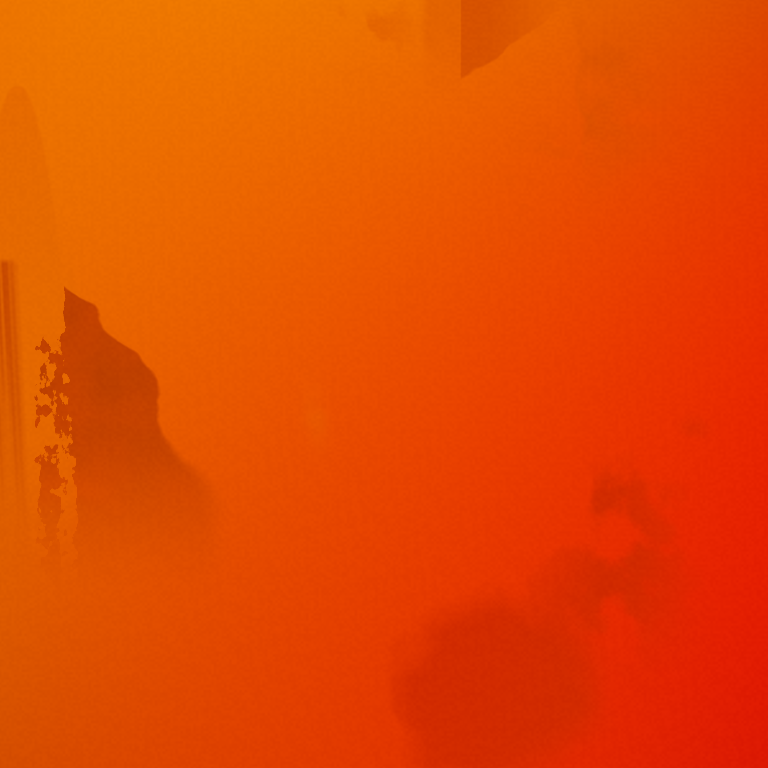
A WebGL 1 fragment shader for this background:

```glsl
precision highp float;
uniform vec2 u_resolution;

#define ROCK_COLOR vec3(0.745, 0.245, 0.0)
#define SPIRE_COLOR vec3(0.895, 0.405, 0.0)
#define PAINT_COLOR vec3(0.895, 0.41, 0.0)
#define CRAG_COLOR vec3(0.835, 0.31, 0.0)
#define STAIN_COLOR vec3(0.815, 0.165, 0.0)
#define EDGE 0.003
#define GRAIN_SCALE 300.0
#define GRAIN_AMOUNT 0.022

float hash(vec2 p) {
  return fract(sin(dot(p, vec2(127.1, 311.7))) * 43758.5453);
}

float noise(vec2 p) {
  vec2 i = floor(p), f = fract(p);
  f = f * f * (3.0 - 2.0 * f);
  return mix(mix(hash(i), hash(i + vec2(1.0, 0.0)), f.x),
             mix(hash(i + vec2(0.0, 1.0)), hash(i + 1.0), f.x), f.y);
}

float fbm(vec2 p) {
  float sum = 0.0, amp = 0.5;
  for (int i = 0; i < 5; i++) {
    sum += amp * noise(p);
    p = mat2(1.6, 1.2, -1.2, 1.6) * p + 7.3;
    amp *= 0.5;
  }
  return sum;
}

// Rises from 0 to 1 as v passes the edge
float above(float edge, float v, float soft) {
  return smoothstep(edge - soft, edge + soft, v);
}

float fall(float lo, float hi, float v) {
  return 1.0 - smoothstep(lo, hi, v);
}

// Soft elliptical spot
float spot(vec2 p, vec2 center, vec2 radius) {
  vec2 d = (p - center) / radius;
  return exp(-dot(d, d));
}

// Parabola through three colours at t = 0, 0.5 and 1
vec3 bend(vec3 a, vec3 b, vec3 c, float t) {
  return a * (1.0 - t) * (1.0 - 2.0 * t) + b * 4.0 * t * (1.0 - t) + c * t * (2.0 * t - 1.0);
}

vec3 backdrop(vec2 p) {
  vec3 low = bend(vec3(0.83, 0.30, 0.0), vec3(0.885, 0.21, 0.0), vec3(0.86, 0.095, 0.01), p.x);
  vec3 mid = bend(vec3(0.895, 0.40, 0.0), vec3(0.915, 0.295, 0.0), vec3(0.91, 0.155, 0.0), p.x);
  vec3 top = bend(vec3(0.925, 0.455, 0.0), vec3(0.925, 0.445, 0.0), vec3(0.86, 0.28, 0.0), p.x);
  return bend(low, mid, top, p.y);
}

// Dark outcrop with a stepped right side and a dry-brushed left side
vec3 outcrop(vec3 col, vec2 p) {
  float rough = fbm(p * 22.0) - 0.5;
  float side = 0.08 + 0.045 * fall(0.595, 0.635, p.y) + 0.042 * fall(0.535, 0.588, p.y)
             + 0.036 * fall(0.50, 0.56, p.y) + 0.075 * fall(0.34, 0.46, p.y) + 0.02 * rough;
  float soft = EDGE + 0.02 * fall(0.33, 0.46, p.y);
  float body = above(p.x, side, soft) * fall(0.628, 0.636, p.y);
  float fade = smoothstep(0.21, 0.43, p.y + 0.05 * rough);

  // Flecks of dark and light paint
  float fleck = fbm(p * vec2(105.0, 75.0));
  float left = 0.086 + 0.016 * fall(0.40, 0.62, p.y);
  float cover = smoothstep(left - 0.012, left + 0.004, p.x);
  float dry = smoothstep(0.028, 0.06, p.x) * fall(0.53, 0.62, p.y);
  float density = mix(0.53 * dry, 1.0, cover);
  float streak = smoothstep(0.04, 0.065, p.x) * fall(0.075, 0.09, p.x) * fall(0.38, 0.46, p.y);
  density = max(density, streak * 0.72);
  density -= 0.45 * spot(p, vec2(0.094, 0.33), vec2(0.013, 0.07));
  float flecks = above(1.0 - density, fleck, 0.035);
  float shade = body * fade * mix(flecks, 1.0, smoothstep(0.11, 0.13, p.x));
  vec3 rock = ROCK_COLOR * (1.0 + 0.12 * rough) + vec3(0.05, 0.02, 0.0) * fall(0.35, 0.5, p.y);

  // Light paint strip, then dragged bristle streaks at the margin
  float slant = p.x - 0.05 * (0.66 - p.y);
  float strip = fall(0.085, 0.11, p.x) * fall(0.60, 0.69, p.y) * smoothstep(0.25, 0.5, p.y);
  col = mix(col, PAINT_COLOR, strip * 0.75);
  col = mix(col, rock, shade * 0.95);
  float bristle = noise(vec2(slant * 260.0, p.y * 5.0));
  float band = fall(0.012, 0.026, slant) * fall(0.655, 0.665, p.y) * smoothstep(0.22, 0.62, p.y);
  return mix(col, ROCK_COLOR, band * (0.25 + 0.65 * bristle));
}

// Hanging crag and weathered patches along the top
vec3 topMarks(vec3 col, vec2 p) {
  float rough = fbm(p * 26.0) - 0.5;
  float hem = 0.895 + 0.7 * max(p.x - 0.60, 0.0) + 0.025 * rough;
  float crag = above(0.60, p.x, 0.0015) * above(hem, p.y, EDGE) * fall(0.62, 0.76, p.x);
  col = mix(col, CRAG_COLOR, crag * 0.9);
  float ghost = smoothstep(0.545, 0.56, p.x) * fall(0.597, 0.602, p.x)
              * smoothstep(0.86, 0.98, p.y + 0.05 * rough);
  float smudge = spot(p, vec2(0.485, 0.965), vec2(0.05, 0.045)) * smoothstep(-0.05, 0.12, rough);
  col = mix(col, CRAG_COLOR, ghost * 0.35 + smudge * 0.35);
  float rim = 0.755 + 0.05 * rough - 0.25 * max(p.y - 0.93, 0.0);
  float worn = above(rim, p.x, 0.006) * spot(p, vec2(0.765, 0.88), vec2(0.085, 0.09));
  worn += 0.5 * spot(p, vec2(0.71, 0.77), vec2(0.04, 0.05)) * smoothstep(0.0, 0.15, rough);
  return mix(col, CRAG_COLOR * 0.97, worn * (0.4 + 1.2 * rough));
}

// Broad flat stain and mottled smoke in the lower right
vec3 stains(vec3 col, vec2 p) {
  float rough = fbm(p * 20.0) - 0.5;
  vec2 d = (p - vec2(0.65, 0.09)) / vec2(0.135, 0.125);
  float pool = fall(0.75, 1.18, length(d) + 0.45 * rough);
  pool *= smoothstep(-0.05, 0.05, p.y - 0.62 * (p.x - 0.69));
  pool *= above(0.513 + 0.03 * rough + 0.3 * max(0.06 - p.y, 0.0), p.x, 0.006);
  col = mix(col, STAIN_COLOR, pool * 0.9);
  float smoke = spot(p, vec2(0.81, 0.29), vec2(0.075, 0.11));
  smoke += 0.7 * spot(p, vec2(0.775, 0.36), vec2(0.045, 0.025));
  smoke += 0.55 * spot(p, vec2(0.74, 0.20), vec2(0.10, 0.06));
  smoke += 0.55 * spot(p, vec2(0.905, 0.437), vec2(0.025, 0.018));
  float mottle = smoothstep(-0.14, 0.14, rough + 0.2 * (smoke - 0.6));
  return mix(col, STAIN_COLOR * 0.98, min(smoke, 1.0) * mottle * 0.8);
}

void main() {
  vec2 p = gl_FragCoord.xy / u_resolution;
  vec3 col = backdrop(p);
  // Pale spire at the left margin
  float halfWidth = 0.055 * sqrt(clamp((0.89 - p.y) / 0.22, 0.0, 1.0));
  float spire = above(abs(p.x - 0.023), halfWidth, EDGE) * smoothstep(0.58, 0.68, p.y);
  col = mix(col, SPIRE_COLOR, spire * 0.8 * fall(0.885, 0.89, p.y));
  col = outcrop(col, p);
  col = topMarks(col, p);
  col = stains(col, p);
  // Faint light wisp, then fine grain
  float wisp = spot(p, vec2(0.41 - 0.15 * (p.y - 0.46), 0.46), vec2(0.014, 0.04));
  col += vec3(0.0, 0.035, 0.0) * wisp * fbm(p * 40.0) * 1.6;
  col += (noise(p * GRAIN_SCALE) - 0.5) * GRAIN_AMOUNT * vec3(1.0, 0.8, 0.2);
  gl_FragColor = vec4(clamp(col, 0.0, 1.0), 1.0);
}
```
